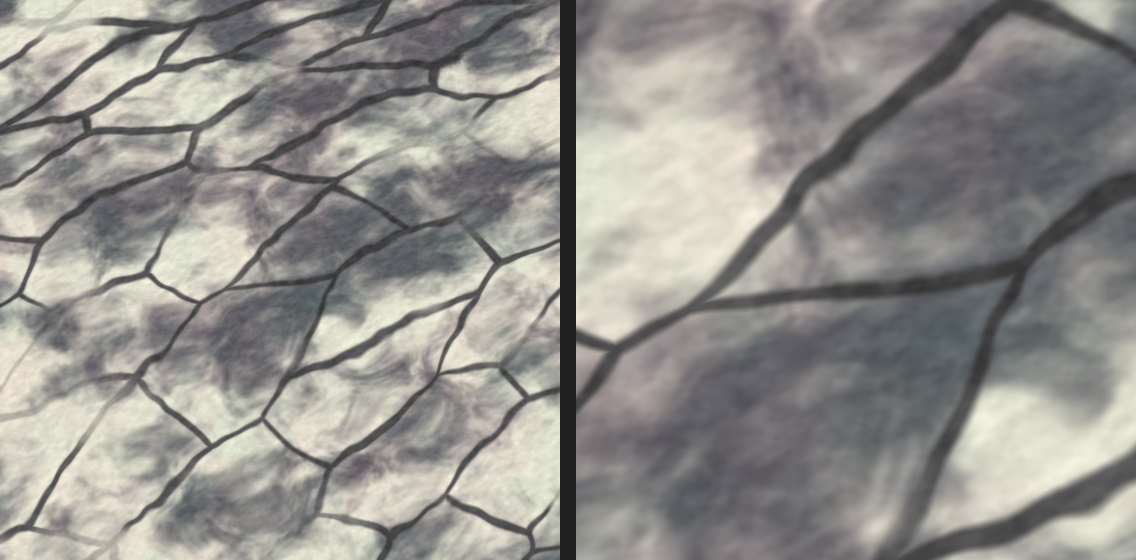
Left, the full canvas; right, a detail of the centre.
Write a Shadertoy shader that draws this texture.

```glsl
// Irregular flagstone paving seen at a slant, under soft dappled shade.
#define STONE_SIZE vec2(0.21, 0.37)
#define JITTER 0.82
#define JOINT_HALF_WIDTH 0.0062
#define JOINT_SOFTNESS 0.0032
#define DAPPLE_SCALE 5.4
#define DAPPLE_RANGE vec2(0.30, 0.665)
#define GRAIN 0.075
#define LIGHT_STONE vec3(0.89, 0.875, 0.81)
#define MID_STONE vec3(0.62, 0.61, 0.59)
#define SHADED_STONE vec3(0.365, 0.37, 0.39)
#define JOINT_COLOR vec3(0.245, 0.24, 0.245)

vec2 hash2(vec2 p) {
    vec3 q = fract(p.xyx * vec3(0.1031, 0.1030, 0.0973));
    q += dot(q, q.yzx + 33.33);
    return fract((q.xx + q.yz) * q.zy);
}

float noise(vec2 p) {
    vec2 cell = floor(p), f = fract(p);
    f = f * f * (3.0 - 2.0 * f);
    float low = mix(hash2(cell).x, hash2(cell + vec2(1, 0)).x, f.x);
    float high = mix(hash2(cell + vec2(0, 1)).x, hash2(cell + vec2(1, 1)).x, f.x);
    return mix(low, high, f.y);
}

float fbm(vec2 p) {
    float sum = 0.0, total = 0.0, weight = 1.0;
    for (int i = 0; i < 5; i++) {
        sum += weight * noise(p);
        total += weight;
        p = mat2(0.96, 0.28, -0.28, 0.96) * p * 2.05 + 7.3;
        weight *= 0.6;
    }
    return sum / total;
}

// Bent grid: rows climb steeply at the bottom and flatten near the top.
vec2 toGrid(vec2 p) {
    return vec2(p.x - 0.8 * p.y - 0.42 * pow(p.y, 4.0),
                p.y + 0.5 * p.y * p.y + 0.35 * p.x) / STONE_SIZE;
}

mat2 gridJacobian(vec2 p) {
    return mat2(vec2(1.0, 0.35) / STONE_SIZE,
                vec2(-0.8 - 1.68 * p.y * p.y * p.y, 1.0 + p.y) / STONE_SIZE);
}

vec2 stoneCenter(vec2 cell) {
    return cell + 0.5 + JITTER * (hash2(cell + 41.0) - 0.5);
}

// Canvas distance to the nearest joint in x, random value of the stone in y.
vec2 stones(vec2 p) {
    p.y = max(p.y, 0.0);
    vec2 g = toGrid(p), base = floor(g), nearest = base;
    mat2 jacobian = gridJacobian(p);
    float best = 1e5;
    for (int j = -1; j <= 1; j++)
    for (int i = -1; i <= 1; i++) {
        vec2 cell = base + vec2(i, j);
        vec2 d = stoneCenter(cell) - g;
        if (dot(d, d) < best) { best = dot(d, d); nearest = cell; }
    }
    vec2 a = stoneCenter(nearest) - g;
    float edge = 1e5;
    for (int j = -2; j <= 2; j++)
    for (int i = -2; i <= 2; i++) {
        if (i == 0 && j == 0) continue;
        vec2 b = stoneCenter(nearest + vec2(i, j)) - g;
        vec2 normal = normalize(b - a);
        edge = min(edge, dot(0.5 * (a + b), normal) / length(normal * jacobian));
    }
    return vec2(edge, hash2(nearest + 9.0).y);
}

void mainImage(out vec4 fragColor, in vec2 fragCoord) {
    vec2 uv = fragCoord / iResolution.y;

    // Wavy, slightly ragged stone outlines
    vec2 bend = vec2(noise(uv * 6.0), noise(uv * 6.0 + 31.0)) - 0.5;
    vec2 ripple = vec2(noise(uv * 34.0 + 5.0), noise(uv * 34.0 + 63.0)) - 0.5;
    vec2 stone = stones(uv + 0.045 * bend + 0.009 * ripple + vec2(0.0, 0.02));

    // Dappled shade, stretched along the slant and finer with distance
    vec2 slanted = mat2(0.82, -0.57, 0.57, 0.82) * vec2(uv.x, uv.y + 0.25 * uv.y * uv.y);
    vec2 drift = 0.35 * vec2(noise(uv * 14.0 + 2.0), noise(uv * 14.0 + 17.0));
    float shade = fbm(slanted * vec2(0.9, 1.15) * DAPPLE_SCALE + drift + 13.0);
    shade += 0.04 * (stone.y - 0.5);
    shade += 0.13 * (noise(slanted * vec2(19.0, 40.0)) - 0.5);
    float light = smoothstep(DAPPLE_RANGE.x, DAPPLE_RANGE.y, shade);
    vec3 color = light < 0.5 ? mix(SHADED_STONE, MID_STONE, light * 2.0)
                             : mix(MID_STONE, LIGHT_STONE, light * 2.0 - 1.0);

    // Faint pink and green mineral tint
    float tint = noise(uv * 9.0 + 50.0) + 0.6 * noise(uv * 30.0) - 0.8;
    color += tint * vec3(0.04, -0.015, 0.005);

    // Crisp dark joints that vary in width and fade out in places
    float halfWidth = JOINT_HALF_WIDTH * mix(0.55, 1.4, noise(uv * 9.0 + 80.0));
    float depth = mix(0.25, 1.0, smoothstep(0.22, 0.45, noise(uv * 8.0 + 23.0)));
    float joint = 1.0 - smoothstep(halfWidth - JOINT_SOFTNESS, halfWidth + JOINT_SOFTNESS, stone.x);
    float rim = exp(-pow((stone.x - halfWidth - 0.008) / 0.005, 2.0));
    color += 0.035 * rim * depth;
    color = mix(color, JOINT_COLOR + 0.1 * light, joint * depth);

    // Fine surface grain
    color += GRAIN * (noise(slanted * vec2(75.0, 130.0)) - 0.5);
    color += 0.5 * GRAIN * (noise(slanted * vec2(190.0, 230.0) + 40.0) - 0.5);
    fragColor = vec4(clamp(color, 0.0, 1.0), 1.0);
}
```
